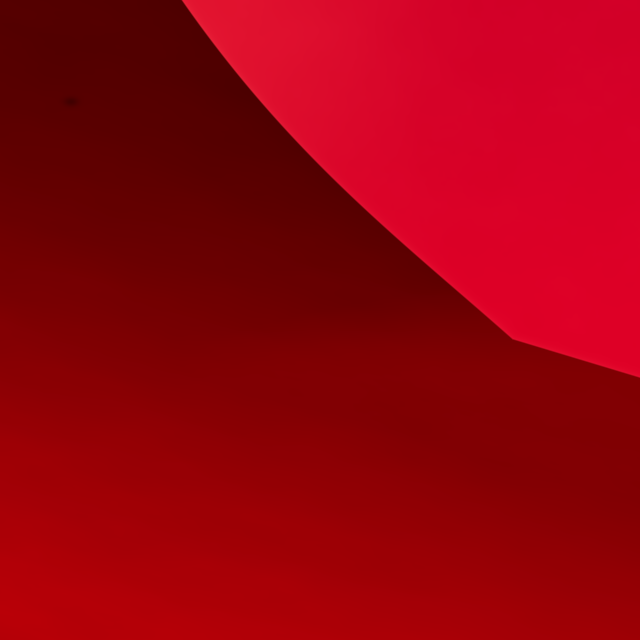
Reproduce this background procedurally as a Shadertoy shader.

```glsl
// A bright crimson panel with a curved lower edge overhangs a dark red wall.
// The panel is the area above two edge functions; the wall is a tilted ramp
// of light with a soft shadow under the curve and faint streaky noise.

#define CORNER vec2(0.801, 0.470)
#define CURVE_TOP vec2(0.284, 1.0)
#define RIGHT_SLOPE -0.3015
#define LIGHT_TILT 0.28
#define WALL_DARK 0.33
#define WALL_RANGE 0.40
#define STREAK_AMOUNT 0.022
#define EDGE_SOFTNESS 0.0016
#define RIM_WIDTH 0.005
#define PIT_CENTER vec2(0.111, 0.841)

float hash(vec2 cell) {
    vec3 p = fract(cell.xyx * 0.1031);
    p += dot(p, p.yzx + 33.33);
    return fract((p.x + p.y) * p.z);
}

float valueNoise(vec2 p) {
    vec2 cell = floor(p);
    vec2 f = fract(p);
    f = f * f * (3.0 - 2.0 * f);
    float low = mix(hash(cell), hash(cell + vec2(1, 0)), f.x);
    float high = mix(hash(cell + vec2(0, 1)), hash(cell + vec2(1, 1)), f.x);
    return mix(low, high, f.y);
}

// Layered noise, centred on zero
float streaks(vec2 p) {
    float sum = 0.0;
    float weight = 0.5;
    for (int i = 0; i < 4; i++) {
        sum += weight * (valueNoise(p) - 0.5);
        p = p * 2.03 + 17.0;
        weight *= 0.5;
    }
    return sum;
}

// Height of the sagging edge, bowed most towards its upper end
float curveHeight(float x) {
    float t = (x - CURVE_TOP.x) / (CORNER.x - CURVE_TOP.x);
    float sag = (0.053 - 0.035 * t) * 4.0 * t * (1.0 - t);
    return mix(CURVE_TOP.y, CORNER.y, t) - sag;
}

// Approximate signed distance, positive inside the panel
float panelDistance(vec2 uv) {
    float stepX = 0.002;
    float height = curveHeight(uv.x);
    float slope = (curveHeight(uv.x + stepX) - height) / stepX;
    float curveSide = (uv.y - height) / length(vec2(1.0, slope));
    float rightHeight = CORNER.y + RIGHT_SLOPE * (uv.x - CORNER.x);
    float rightSide = (uv.y - rightHeight) / length(vec2(1.0, RIGHT_SLOPE));
    return min(curveSide, rightSide);
}

vec3 wallColor(vec2 uv, float dist) {
    float depth = 1.0 - uv.y;

    // Tilted light from below, with a level floor of light at the right
    float ramp = WALL_DARK + WALL_RANGE * smoothstep(0.0, 1.1, depth - LIGHT_TILT * uv.x);
    float plateau = mix(WALL_DARK, 0.505, smoothstep(0.36, 0.60, depth));
    float red = max(ramp, plateau);

    // Shadow beneath the curve
    red -= 0.03 * exp(min(dist, 0.0) / 0.07) * smoothstep(0.4, 0.8, uv.y);

    // Surface streaks, stronger in the lower left
    vec2 tilted = vec2(uv.x - 0.25 * uv.y, uv.y + 0.25 * uv.x);
    float strength = STREAK_AMOUNT * (1.0 + depth * (1.0 - uv.x));
    red += strength * streaks(tilted * vec2(7.0, 20.0));

    // Small pit
    vec2 pit = (uv - PIT_CENTER) / vec2(0.011, 0.007);
    red -= 0.09 * exp(-dot(pit, pit));

    return vec3(red, 0.0, 0.03 * smoothstep(0.32, 0.8, red));
}

vec3 panelColor(vec2 uv, float dist) {
    vec3 color = mix(vec3(0.872, 0.0, 0.150), vec3(0.825, 0.0, 0.155), smoothstep(0.45, 1.0, uv.y));
    float sheen = smoothstep(0.8, 0.3, uv.x) * smoothstep(0.5, 0.95, uv.y);
    color = mix(color, vec3(0.885, 0.075, 0.185), sheen);
    color += 0.012 * streaks(uv * 18.0);

    // Thin lit rim
    return color + vec3(0.03, 0.06, 0.04) * exp(-max(dist, 0.0) / RIM_WIDTH);
}

void mainImage(out vec4 fragColor, in vec2 fragCoord) {
    vec2 uv = fragCoord / iResolution.xy;
    float dist = panelDistance(uv);
    float blur = max(EDGE_SOFTNESS, 0.75 / min(iResolution.x, iResolution.y));
    float panel = smoothstep(-blur, blur, dist);
    vec3 color = mix(wallColor(uv, dist), panelColor(uv, dist), panel);
    fragColor = vec4(clamp(color, 0.0, 1.0), 1.0);
}
```
